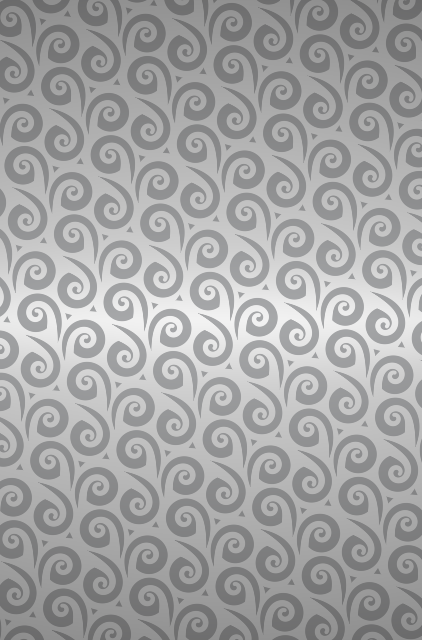
Give the GLSL for this pattern, as a WebGL 2 fragment shader.

```glsl
#version 300 es
precision highp float;
// Curling teardrop scrolls on a skewed lattice over a soft horizontal metal sheen.
// Each cell holds three spirals, drawn in polar form as a body minus a
// log-spiral channel, plus two small triangles in the gaps.

uniform vec2 u_resolution;
out vec4 fragColor;

const float TAU = 6.2831853;
const float UNITS = 1152.0;               // design units per canvas height
const vec2 ORIGIN = vec2(376.0, 702.0);   // centre of one first scroll
const vec2 STEP_A = vec2(155.2, 19.5);    // lattice vectors
const vec2 STEP_B = vec2(66.0, 142.5);

// Scroll: offset.xy, tail direction in degrees, tail length
const vec4 SCROLL_1 = vec4(0.0, 0.0, 226.0, 54.0);
const vec4 SCROLL_2 = vec4(71.0, -31.0, 113.0, 65.0);
const vec4 SCROLL_3 = vec4(0.0, -76.0, 306.0, 65.0);

// Triangle: offset.xy, direction of one corner in degrees
const vec3 TRIANGLE_1 = vec3(-32.0, 43.0, 15.0);
const vec3 TRIANGLE_2 = vec3(13.0, 55.0, 85.0);
const float TRIANGLE_INRADIUS = 3.6;

const float BODY_START = 39.0;            // body radius over one turn
const float BODY_END = 32.0;
const float TAIL_DECAY = 10.0;
const float CHANNEL_RADIUS = 27.0;        // channel centreline and its shrink
const float CHANNEL_DECAY = 1.1;
const float CHANNEL_WIDE = 6.5;           // half widths, mouth to tip
const float CHANNEL_NARROW = 3.5;
const float CHANNEL_TURNS = 1.4;
const float FLARE_DECAY = 16.0;

const vec3 SHEET_EDGE = vec3(0.57);
const vec3 SHEET_RISE = vec3(0.30);
const vec3 SHEET_GLOW = vec3(0.08);
const vec3 SCROLL_EDGE = vec3(0.43, 0.43, 0.432);
const vec3 SCROLL_RISE = vec3(0.225, 0.23, 0.235);
const float GLOW_WIDTH = 0.14;
const float SIDE_SHADE = 0.035;

// Channel centre radius and half width after t turns
vec2 channel(float t, float tip) {
    float flare = exp(-FLARE_DECAY * t);
    float radius = CHANNEL_RADIUS * exp(-CHANNEL_DECAY * t);
    float halfWidth = mix(CHANNEL_WIDE, CHANNEL_NARROW, t / CHANNEL_TURNS);
    radius += (0.5 * (tip + BODY_END) - CHANNEL_RADIUS) * flare;
    halfWidth += (0.5 * (tip - BODY_END) - CHANNEL_WIDE) * flare;
    return vec2(radius, halfWidth);
}

// turn is +1 for clockwise winding, -1 for counterclockwise
float scrollDistance(vec2 p, vec4 scroll, float turn) {
    vec2 q = p - scroll.xy;
    float tail = radians(scroll.z);
    float tip = scroll.w;
    float r = length(q);
    float s = fract(turn * (tail - atan(q.y, q.x)) / TAU);

    float outer = mix(BODY_START, BODY_END, s)
                + (tip - BODY_START) * exp(-TAIL_DECAY * s);
    float body = r - outer;

    float groove = 1e3;
    for (int n = 0; n < 2; n++) {
        float t = s + float(n);
        if (t < CHANNEL_TURNS) {
            vec2 c = channel(t, tip);
            groove = min(groove, abs(r - c.x) - c.y);
        }
    }
    // Rounded inner end of the channel
    vec2 cap = channel(CHANNEL_TURNS, tip);
    float capAngle = tail - turn * TAU * CHANNEL_TURNS;
    vec2 capCentre = cap.x * vec2(cos(capAngle), sin(capAngle));
    groove = min(groove, length(q - capCentre) - cap.y);
    return max(body, -groove);
}

float triangleDistance(vec2 p, vec3 tri) {
    vec2 q = p - tri.xy;
    float d = -1e3;
    for (int k = 0; k < 3; k++) {
        float a = radians(tri.z + 60.0 + 120.0 * float(k));
        d = max(d, dot(q, vec2(cos(a), sin(a))));
    }
    return d - TRIANGLE_INRADIUS;
}

void main() {
    vec2 uv = gl_FragCoord.xy / u_resolution;
    vec2 p = gl_FragCoord.xy / u_resolution.y * UNITS - ORIGIN;
    float pixel = UNITS / u_resolution.y;

    // Nearest motifs among the neighbouring cells
    mat2 lattice = mat2(STEP_A, STEP_B);
    vec2 cell = floor(inverse(lattice) * p);
    float d = 1e3;
    for (int j = -1; j <= 1; j++) {
        for (int i = -1; i <= 1; i++) {
            vec2 q = p - lattice * (cell + vec2(i, j));
            d = min(d, scrollDistance(q, SCROLL_1, 1.0));
            d = min(d, scrollDistance(q, SCROLL_2, 1.0));
            d = min(d, scrollDistance(q, SCROLL_3, -1.0));
            d = min(d, triangleDistance(q, TRIANGLE_1));
            d = min(d, triangleDistance(q, TRIANGLE_2));
        }
    }
    float ink = 1.0 - smoothstep(-0.6 * pixel, 0.6 * pixel, d);

    // Sheen across the middle, darker towards top, bottom and sides
    float away = abs(2.0 * uv.y - 1.0);
    float glow = exp(-pow(away / GLOW_WIDTH, 2.0));
    vec3 sheet = SHEET_EDGE + SHEET_RISE * (1.0 - away) + SHEET_GLOW * glow;
    vec3 motif = SCROLL_EDGE + SCROLL_RISE * (1.0 - away);
    float side = 1.0 - SIDE_SHADE * pow(2.0 * uv.x - 1.0, 2.0);
    fragColor = vec4(mix(sheet, motif, ink) * side, 1.0);
}
```
